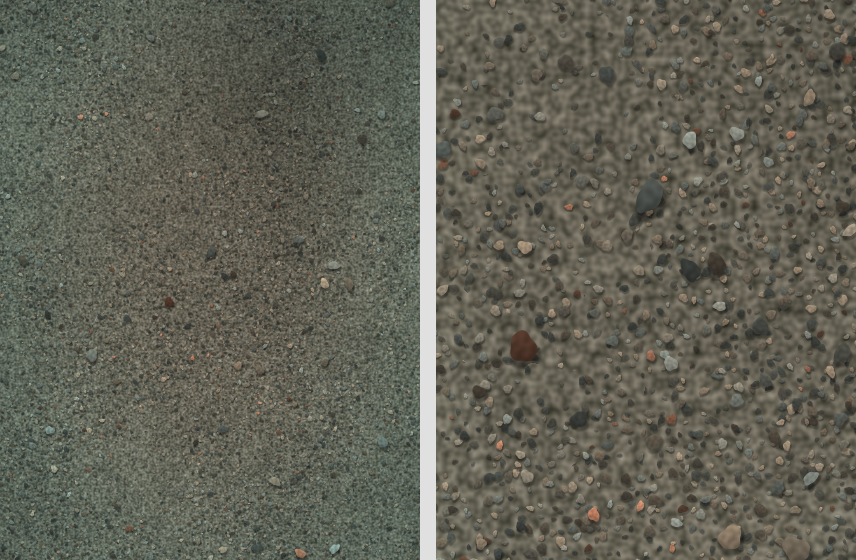
Left: the whole. Right: its middle third, enlarged.
Write a Shadertoy shader that draws this texture.

```glsl
#define SAND vec3(0.372, 0.382, 0.348)
#define DARK_STONE 0.20
#define PALE_STONE 0.62
#define COOL vec3(0.90, 1.03, 1.03)
#define WARM vec3(1.07, 1.00, 0.88)
#define RUST vec3(1.30, 0.92, 0.74)
#define GRIT_SCALE 155.0
#define GRAVEL_SCALE 78.0
#define PEBBLE_SCALE 27.0
#define GRAIN 0.17
#define SHADOW 0.38

const float TAU = 6.28319;

vec3 hash3(vec2 p) {
    vec3 q = fract(p.xyx * vec3(0.1031, 0.1030, 0.0973));
    q += dot(q, q.yxz + 33.33);
    return fract((q.xxy + q.yzz) * q.zyx);
}

float gradientDot(vec2 cell, vec2 offset) {
    float angle = TAU * hash3(cell + 17.0).x;
    return dot(vec2(cos(angle), sin(angle)), offset);
}

float gradientNoise(vec2 p) {
    vec2 i = floor(p), f = p - i;
    vec2 u = f * f * f * (f * (f * 6.0 - 15.0) + 10.0);
    vec2 e = vec2(1.0, 0.0);
    return mix(mix(gradientDot(i, f), gradientDot(i + e, f - e), u.x),
               mix(gradientDot(i + e.yx, f - e.yx), gradientDot(i + 1.0, f - 1.0), u.x), u.y);
}

float fbm(vec2 p) {
    float sum = 0.0, weight = 1.0;
    for (int i = 0; i < 4; i++) {
        sum += weight * gradientNoise(p);
        p = mat2(1.6, 1.2, -1.2, 1.6) * p + 9.7;
        weight *= 0.55;
    }
    return sum;
}

// Distance to a lumpy, randomly turned ellipse
float stoneDistance(vec2 q, float radius, vec3 rnd) {
    float turn = TAU * rnd.x, c = cos(turn), s = sin(turn);
    q = mat2(c, s, -s, c) * q;
    q.y *= 1.1 + 0.6 * rnd.y;
    float a = atan(q.y, q.x + 1e-5);
    float lump = 0.09 * sin(3.0 * a + TAU * rnd.z) + 0.05 * sin(5.0 * a + TAU * rnd.y);
    return length(q) - radius * (1.0 + lump);
}

vec3 stoneColor(vec3 rnd) {
    float tone = mix(DARK_STONE, PALE_STONE, pow(rnd.x, 1.25));
    vec3 hue = mix(COOL, WARM, smoothstep(0.2, 0.8, rnd.y * 0.7 + rnd.x * 0.3));
    return tone * (rnd.z > 0.965 ? RUST : hue);
}

// One scattered layer of stones, radii given in cells
void scatter(inout vec3 color, vec2 p, float scale, float density, vec2 radii, float opacity) {
    vec2 cell = floor(p * scale);
    float blur = 0.75 * scale / iResolution.y;
    for (int y = -1; y <= 1; y++)
    for (int x = -1; x <= 1; x++) {
        vec2 id = cell + vec2(x, y) + scale;
        vec3 place = hash3(id);
        if (place.z > density) continue;
        vec3 shape = hash3(id + 211.0), paint = hash3(id + 431.0);
        vec2 q = p * scale + scale - id - 0.5 - 0.8 * (place.xy - 0.5);
        float radius = mix(radii.x, radii.y, shape.z * shape.z);
        float d = stoneDistance(q, radius, shape);
        float shade = stoneDistance(q + radius * vec2(-0.12, 0.4), radius, shape);
        color *= 1.0 - SHADOW * opacity * (1.0 - smoothstep(-blur, blur + 0.3 * radius, shade));
        float light = 1.0 + 0.16 * clamp(q.y / radius, -1.0, 1.0);
        light += 0.25 * gradientNoise(q * 2.1 / radius + id);
        float cover = 1.0 - smoothstep(-blur, blur, d);
        color = mix(color, stoneColor(paint) * light, cover * opacity);
    }
}

void mainImage(out vec4 fragColor, in vec2 fragCoord) {
    vec2 p = fragCoord / iResolution.y;
    vec2 uv = fragCoord / iResolution.xy;

    // Packed dirt with fine sandy grain
    float patches = fbm(p * vec2(5.0, 4.0) + 3.0);
    float grain = gradientNoise(p * 240.0) + 0.8 * gradientNoise(p * 115.0 + 40.0);
    vec3 color = SAND * (1.0 + 0.12 * fbm(p * 22.0)) + GRAIN * grain;

    // Stones, sparser where the dirt lies smooth
    float stony = smoothstep(-0.45, 0.4, patches + 0.25 * (0.5 - uv.y));
    scatter(color, p, GRIT_SCALE, mix(0.22, 0.72, stony), vec2(0.22, 0.52), 0.75);
    scatter(color, p, GRAVEL_SCALE, mix(0.08, 0.32, stony), vec2(0.16, 0.42), 0.85);
    scatter(color, p, PEBBLE_SCALE, mix(0.06, 0.20, stony), vec2(0.11, 0.32), 0.95);

    // Broad light, with a dim hollow high on the right and darker corners
    vec2 hollow = (uv - vec2(0.66, 0.86)) / vec2(0.28, 0.30);
    float light = 1.05 + 0.10 * fbm(p * 2.6 + 8.0);
    light -= 0.20 * exp(-dot(hollow, hollow));
    light -= 0.12 * smoothstep(0.45, 0.85, length(uv - 0.5));

    // Warm middle and greenish rim
    float rim = smoothstep(0.10, 0.60, length((uv - vec2(0.52, 0.52)) * vec2(1.0, 0.85)));
    vec3 tint = mix(vec3(1.06, 0.99, 0.94), vec3(0.95, 1.03, 1.00), rim);
    fragColor = vec4(clamp(color * light * tint, 0.0, 1.0), 1.0);
}
```
